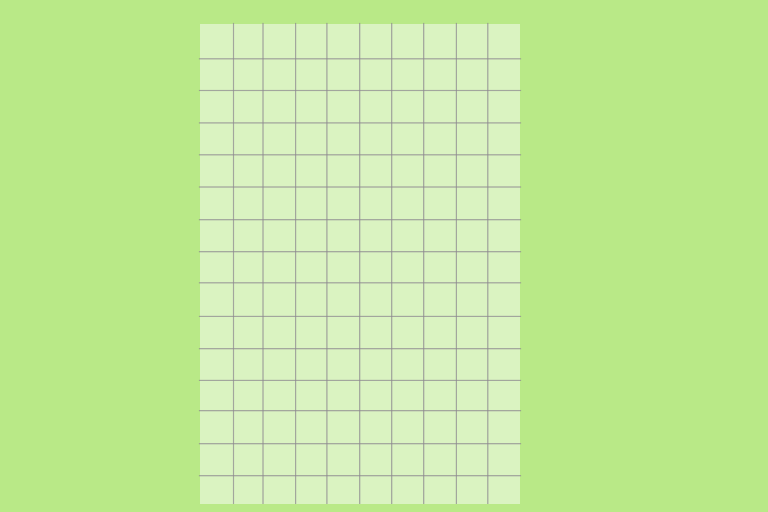
Write a Shadertoy shader that draws this pattern.

```glsl
// Draws a pale sheet of hand-ruled graph paper on a flat lime background.

// Lengths are in cells: the canvas is 24 cells wide and 16 high.
const vec2 CANVAS = vec2(24.0, 16.0);
const vec2 SHEET_MIN = vec2(6.25, 0.25);
const vec2 SHEET_MAX = vec2(16.25, 15.25);
const float LINE_WIDTH = 0.028;
const float OVERHANG = 0.035;
const float SOFTNESS = 1.25; // filter width in pixels

const vec3 LIME = vec3(0.724, 0.914, 0.529);
const vec3 PAPER = vec3(0.855, 0.953, 0.757);
const vec3 INK = vec3(0.55, 0.53, 0.56);

// Ruling drift of each line away from the even one-cell spacing
const int COLUMNS = 9;
const int ROWS = 14;
const float COLUMN_DRIFT[COLUMNS] = float[](
    0.047, -0.031, -0.012, -0.034, -0.009, -0.009, -0.009, 0.012, -0.006);
const float ROW_DRIFT[ROWS] = float[](
    -0.116, -0.116, -0.084, -0.138, -0.147, -0.138, -0.088,
    -0.116, -0.116, -0.094, -0.088, -0.091, -0.078, -0.088);

// Filtered coverage of the span lo..hi along one axis
float spanCoverage(float x, float lo, float hi, float blur) {
    float overlap = min(x + 0.5 * blur, hi) - max(x - 0.5 * blur, lo);
    return clamp(overlap / blur, 0.0, 1.0);
}

float lineCoverage(float x, float center, float blur) {
    return spanCoverage(x, center - 0.5 * LINE_WIDTH, center + 0.5 * LINE_WIDTH, blur);
}

void mainImage(out vec4 fragColor, in vec2 fragCoord) {
    vec2 p = fragCoord / iResolution.xy * CANVAS;
    vec2 pixel = CANVAS / iResolution.xy;
    vec2 blur = SOFTNESS * pixel;

    // Sheet
    float sheet = spanCoverage(p.x, SHEET_MIN.x, SHEET_MAX.x, pixel.x)
                * spanCoverage(p.y, SHEET_MIN.y, SHEET_MAX.y, pixel.y);
    vec3 color = mix(LIME, PAPER, sheet);

    // Ruled lines, slightly longer than the sheet
    float vertical = 0.0;
    for (int i = 0; i < COLUMNS; i++) {
        float x = SHEET_MIN.x + float(i + 1) + COLUMN_DRIFT[i];
        vertical = max(vertical, lineCoverage(p.x, x, blur.x));
    }
    float horizontal = 0.0;
    for (int i = 0; i < ROWS; i++) {
        float y = SHEET_MIN.y + float(i + 1) + ROW_DRIFT[i];
        horizontal = max(horizontal, lineCoverage(p.y, y, blur.y));
    }
    vertical *= spanCoverage(p.y, SHEET_MIN.y, SHEET_MAX.y + OVERHANG, pixel.y);
    horizontal *= spanCoverage(p.x, SHEET_MIN.x - OVERHANG, SHEET_MAX.x + OVERHANG, pixel.x);

    float ink = 1.0 - (1.0 - vertical) * (1.0 - horizontal);
    fragColor = vec4(mix(color, INK, ink), 1.0);
}
```
